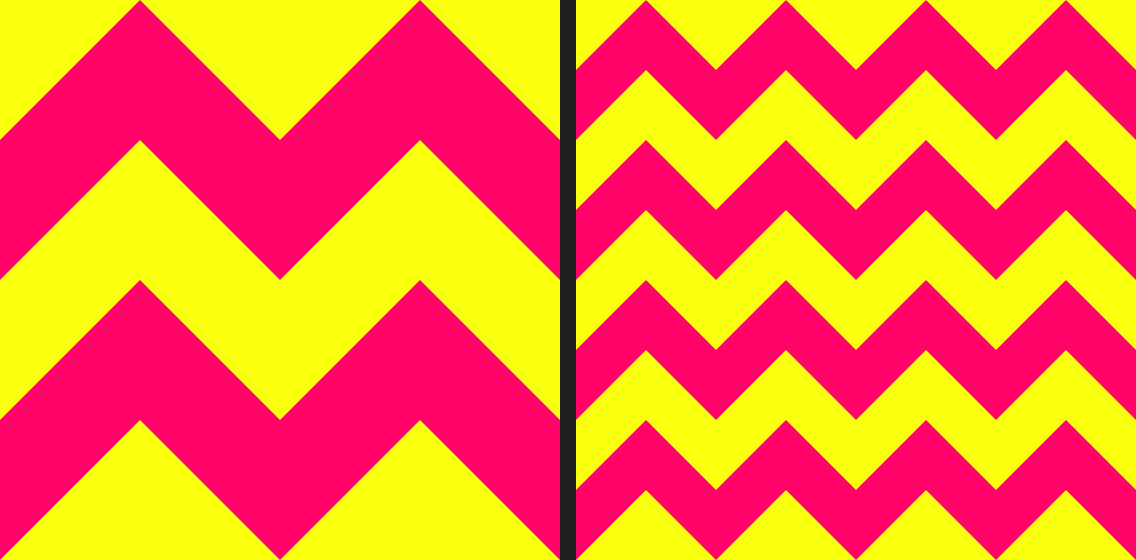
Left: one tile. Right: repeated 2 by 2.
Write a WebGL 1 fragment shader that draws this pattern.

```glsl
precision highp float;

uniform vec2 u_resolution;

const vec3 YELLOW = vec3(0.98, 1.00, 0.05);
const vec3 PINK = vec3(1.00, 0.01, 0.41);
const vec3 EDGE_BLEND = vec3(0.91, 0.57, 0.24);  // tone halfway across an edge
const vec2 REPEATS = vec2(2.0, 2.0);             // zigzags across, stripe pairs down
const float RISE = 0.25;                         // valley to peak, in canvas heights
const float PINK_SHARE = 0.5;                    // pink part of each stripe pair

// Triangle wave: 0 at whole numbers, 1 halfway between them.
float triangleWave(float t) {
  return 1.0 - abs(2.0 * fract(t) - 1.0);
}

// Signed distance to the pink chevrons in canvas units, positive inside.
float chevronDistance(vec2 uv) {
  float height = uv.y - RISE * triangleWave(uv.x * REPEATS.x);
  float phase = height * REPEATS.y - 0.5 * PINK_SHARE;
  float fromCentre = abs(fract(phase + 0.5) - 0.5);
  float vertical = (0.5 * PINK_SHARE - fromCentre) / REPEATS.y;
  float slope = 2.0 * RISE * REPEATS.x;
  return vertical / sqrt(1.0 + slope * slope);
}

void main() {
  vec2 uv = gl_FragCoord.xy / u_resolution;

  // Coverage ramps over one pixel across each edge.
  float pixels = chevronDistance(uv) * min(u_resolution.x, u_resolution.y);
  float coverage = clamp(pixels + 0.5, 0.0, 1.0);

  // Yellow to pink by way of the edge tone.
  vec3 colour = mix(YELLOW, EDGE_BLEND, min(2.0 * coverage, 1.0));
  colour = mix(colour, PINK, max(2.0 * coverage - 1.0, 0.0));
  gl_FragColor = vec4(colour, 1.0);
}
```
